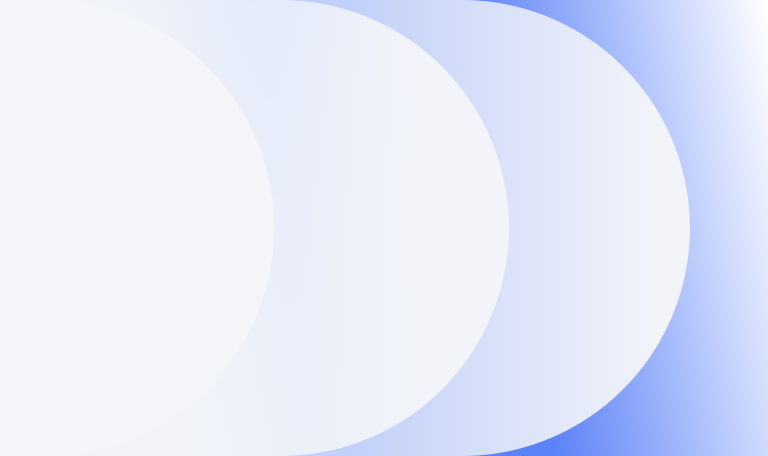
Give the GLSL for this background, as a WebGL 1 fragment shader.

```glsl
precision highp float;
// Three pale rounded panels overlap from right to left above a blue-to-white glow.
// Each panel is a half-plane capsule distance, filled with its own soft gradient.
// Lengths are in canvas heights, with the origin at the lower left.

#define ASPECT 1.6842
#define RADIUS 0.5
#define BACK_EDGE 1.513
#define MIDDLE_EDGE 1.116
#define FRONT_EDGE 0.601
#define GLOW_SLOPE vec2(1.5, 0.3)
#define BLUE vec3(0.36, 0.51, 0.97)
#define PERIWINKLE vec3(0.755, 0.810, 0.975)
#define MIST vec3(0.910, 0.931, 0.980)
#define PEARL vec3(0.949, 0.957, 0.975)
#define FRONT_PEARL vec3(0.953, 0.961, 0.976)

uniform vec2 u_resolution;

// Coverage of a panel that reaches left without end and is rounded at its right edge.
float panel(vec2 p, float rightEdge, float pixel) {
    vec2 q = vec2(max(p.x - rightEdge + RADIUS, 0.0), p.y - 0.5);
    return clamp(0.5 - (length(q) - RADIUS) / pixel, 0.0, 1.0);
}

// Slanted glow, white in the upper right corner.
vec3 glow(vec2 p) {
    float whiteness = 1.0 - dot(vec2(ASPECT, 1.0) - p, GLOW_SLOPE);
    return mix(BLUE, vec3(1.0), clamp(whiteness, 0.0, 1.0));
}

// Back panel: periwinkle on the left, pearl at its rim.
vec3 backFill(vec2 p) {
    return mix(PERIWINKLE, PEARL, clamp((p.x - 0.75) / 0.69, 0.0, 1.0));
}

// Middle panel: a misty band that is stronger near the top.
vec3 middleFill(vec2 p) {
    float shift = 0.2 * (1.0 - p.y);
    float leftFade = smoothstep(0.18 + shift, 0.56 + shift, p.x);
    float rightFade = 1.0 - smoothstep(0.58, 0.97, p.x);
    float strength = leftFade * rightFade * (0.9 + 0.4 * p.y * p.y);
    return mix(PEARL, MIST, strength);
}

void main() {
    vec2 p = gl_FragCoord.xy / u_resolution * vec2(ASPECT, 1.0);
    float pixel = max(ASPECT / u_resolution.x, 1.0 / u_resolution.y);

    // Layers from back to front
    vec3 color = glow(p);
    color = mix(color, backFill(p), panel(p, BACK_EDGE, pixel));
    color = mix(color, middleFill(p), panel(p, MIDDLE_EDGE, pixel));
    color = mix(color, FRONT_PEARL, panel(p, FRONT_EDGE, pixel));

    gl_FragColor = vec4(color, 1.0);
}
```
